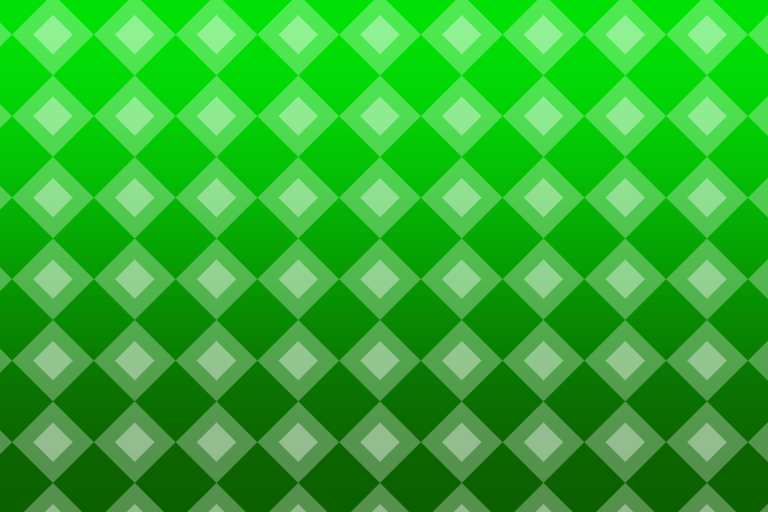
This pattern is drawn by a Shadertoy shader. Its source:

```glsl
// Grid of translucent nested diamonds over a vertical green gradient.

const vec2 REPEATS = vec2(9.394, 6.282);       // cells across and down the canvas
const vec2 FIRST_CENTER = vec2(0.648, 0.857);  // a diamond centre, in cells
const float OUTER_RADIUS = 0.5;                // corners touch the neighbours
const float INNER_RADIUS = 0.242;
const float OUTER_OPACITY = 0.30;
const float INNER_OPACITY = 0.37;              // laid over the outer diamond
const vec3 BOTTOM_GREEN = vec3(0.045, 0.38, 0.0);
const vec3 TOP_GREEN = vec3(0.0, 0.88, 0.02);

vec3 verticalGradient(float height, vec3 low, vec3 high) {
    return mix(low, high, smoothstep(0.0, 1.0, height));
}

// Position inside the cell, with the cell centre at zero.
vec2 centeredCell(vec2 p, vec2 center) {
    return fract(p - center + 0.5) - 0.5;
}

// Soft-edged coverage of a diamond with the given half diagonal.
float diamond(vec2 p, float radius, float softness) {
    float edge = abs(p.x) + abs(p.y) - radius;
    return 1.0 - smoothstep(-softness, softness, edge);
}

vec3 veil(vec3 base, float coverage, float opacity) {
    return mix(base, vec3(1.0), coverage * opacity);
}

void mainImage(out vec4 fragColor, in vec2 fragCoord) {
    vec2 uv = fragCoord / iResolution.xy;
    vec2 cell = centeredCell(uv * REPEATS, FIRST_CENTER);

    // Edge smoothing about one sample wide
    float softness = 0.75 * length(REPEATS / iResolution.xy);

    // Background, then the two white layers
    vec3 color = verticalGradient(uv.y, BOTTOM_GREEN, TOP_GREEN);
    color = veil(color, diamond(cell, OUTER_RADIUS, softness), OUTER_OPACITY);
    color = veil(color, diamond(cell, INNER_RADIUS, softness), INNER_OPACITY);

    fragColor = vec4(color, 1.0);
}
```
